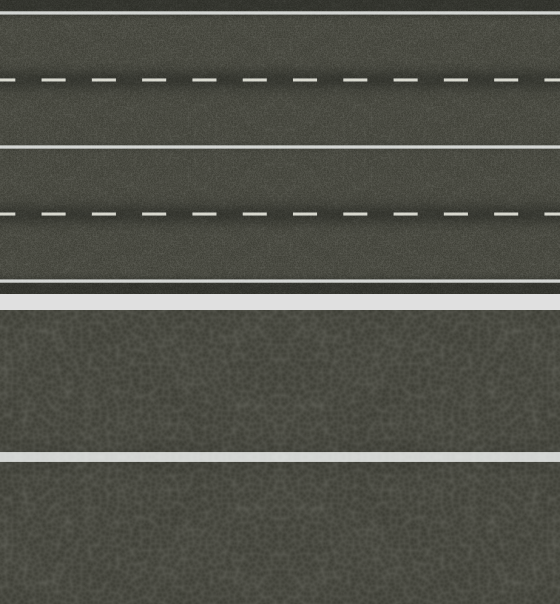
Top, the full canvas; bottom, a detail of the centre.
A WebGL 1 fragment shader for this texture:

```glsl
precision highp float;
uniform vec2 u_resolution;

vec2 hash2(vec2 cell) {
  vec3 h = fract(cell.xyx * vec3(0.1031, 0.1030, 0.0973));
  h += dot(h, h.yzx + 33.33);
  return fract((h.xx + h.yz) * h.zy);
}

// Distance to the nearest scattered stone
float cellular(vec2 p) {
  vec2 cell = floor(p);
  vec2 local = fract(p);
  float nearest = 1.5;
  for (int y = -1; y <= 1; y++) {
    for (int x = -1; x <= 1; x++) {
      vec2 offset = vec2(float(x), float(y));
      nearest = min(nearest, length(offset + hash2(cell + offset) - local));
    }
  }
  return nearest;
}

// Soft-edged bar: 1 within halfWidth of zero distance
float bar(float dist, float halfWidth, float pixel) {
  return clamp((halfWidth - abs(dist)) / pixel + 0.5, 0.0, 1.0);
}

float glow(float dist, float spread) {
  return exp(-dist * dist / (spread * spread));
}

void main() {
  vec2 uv = gl_FragCoord.xy / u_resolution;
  vec2 pixel = 1.0 / u_resolution;

  // Two carriageways: solid lines alternate with dashed ones
  float road = (uv.y - 0.5) / 0.456;
  float toSolid = (fract(road + 0.5) - 0.5) * 0.456;
  float toDashed = (fract(road) - 0.5) * 0.456;
  float toDash = (fract((uv.x - 0.0059) / 0.0898 + 0.5) - 0.5) * 0.0898;

  // Asphalt grain, mirrored about the centre
  vec2 mirrored = abs(uv - 0.5) * vec2(1.91, 1.0);
  float grain = 0.65 * (cellular(mirrored * 190.0) - 0.45)
              + 0.35 * (cellular(mirrored * 83.0 + 17.0) - 0.45);
  float mottle = sin(mirrored.x * 31.0 + 2.0 * sin(mirrored.y * 43.0))
               + sin(mirrored.y * 67.0 - 1.5 * sin(mirrored.x * 53.0));

  // Dark wear along the dashes and outside the outer lines
  float shade = 0.85 * glow(toDashed, 0.036);
  shade = max(shade, smoothstep(0.425, 0.475, abs(uv.y - 0.5)));
  shade = max(shade, 0.25 * glow(toSolid, 0.018));
  vec3 color = mix(vec3(0.295, 0.298, 0.264), vec3(0.205, 0.21, 0.185), shade);
  color += 0.12 * grain * (1.0 - 0.35 * shade) + 0.003 * mottle;

  // Painted markings, faintly worn by the grain
  float solid = bar(toSolid, 0.0056, pixel.y);
  float dashed = bar(toDashed, 0.0052, pixel.y) * bar(toDash, 0.0215, pixel.x);
  vec3 paint = mix(vec3(0.83, 0.84, 0.83), vec3(0.85, 0.85, 0.81), dashed);
  color = mix(color, paint + 0.03 * grain, max(solid, dashed));

  gl_FragColor = vec4(color, 1.0);
}
```
